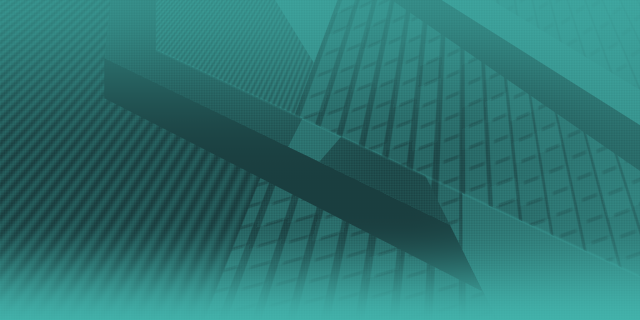
Write a Shadertoy shader that draws this background.

```glsl
// Teal duotone of tower facades seen from below, crossed by two dark beams.
// Half planes cut the beams; facade ribs fan out from one vanishing point;
// haze brightens the rim and a fine dot mesh covers the lit surfaces.

const vec3 SHADOW = vec3(0.10, 0.235, 0.24);
const vec3 LIGHT = vec3(0.26, 0.70, 0.67);
const vec2 VANISH = vec2(1.445, 2.042);
const float RIB_STEP = 0.0525;
const float TAU = 6.28318;

float hash(vec2 p) {
    return fract(sin(dot(p, vec2(127.1, 311.7))) * 43758.5453);
}

// Signed distance to the line a-b, positive on the left of its direction
float side(vec2 p, vec2 a, vec2 b) {
    vec2 d = normalize(b - a);
    return d.x * (p.y - a.y) - d.y * (p.x - a.x);
}

float cover(float d, float px) {
    return clamp(0.5 + d / px, 0.0, 1.0);
}

// Soft line centred on each whole number of u
float ribs(float u, float halfWidth, float blur) {
    float d = abs(fract(u + 0.5) - 0.5);
    return 1.0 - smoothstep(halfWidth - blur, halfWidth + blur, d);
}

// Wide bays with dark ribs, slanted ledges and uneven panels
float bayFacade(vec2 p, float fan, float px) {
    float u = fan / RIB_STEP;
    float blur = px / (RIB_STEP * (VANISH.y - p.y));
    float column = floor(u);
    float across = fract(u);
    float row = p.y * 15.0 - across * 0.45 + hash(vec2(column, 3.0));
    float ledge = ribs(row, 0.09, 15.0 * px);
    ledge *= smoothstep(0.2, 0.35, across) * (1.0 - smoothstep(0.75, 0.95, across));
    float panel = 0.36 + 0.10 * (hash(vec2(column, floor(row))) - 0.5);
    float rib = ribs(u, mix(0.13, 0.05, smoothstep(1.3, 1.7, p.x)), blur);
    return panel - 0.16 * ledge - 0.25 * rib;
}

// Narrow continuous louvres
float louvres(float fan, float spacing, float base) {
    return base + 0.11 * sin(TAU * fan / spacing);
}

// Haze along the top, bottom and right of the canvas
float haze(vec2 p) {
    float top = 0.64 * pow(smoothstep(0.42, 1.04, p.y), 1.3);
    float bottom = pow(1.0 - smoothstep(-0.03, 0.34, p.y), 1.25);
    float right = 0.34 * smoothstep(1.25, 2.1, p.x);
    return 1.0 - (1.0 - top) * (1.0 - bottom) * (1.0 - right);
}

void mainImage(out vec4 fragColor, in vec2 fragCoord) {
    float px = 1.0 / iResolution.y;
    vec2 p = fragCoord / iResolution.xy * vec2(2.0, 1.0);
    float fan = (p.x - VANISH.x) / (VANISH.y - p.y);

    // Main beam lines
    float aboveTop = side(p, vec2(0.487, 0.844), vec2(1.445, 0.396));
    float aboveRidge = side(p, vec2(0.326, 0.818), vec2(1.406, 0.297));
    float aboveBase = side(p, vec2(0.326, 0.693), vec2(1.367, 0.161));
    float pastEnd = side(p, vec2(1.51, 0.089), vec2(1.406, 0.297)) * -1.0;
    float pastCorner = side(p, vec2(0.326, 0.818), vec2(0.346, 1.0)) * -1.0;

    // Facades behind the beams
    float tone = bayFacade(p, fan, px);
    float mesh = 1.0;
    float leftWall = cover(-0.395 - fan, px);
    tone = mix(tone, louvres(fan, 0.026, 0.15), leftWall);
    float inner = cover(min(min(aboveTop, p.x - 0.487), -0.375 - fan), px);
    tone = mix(tone, louvres(fan, 0.013, 0.28), inner);
    float sky = min(side(p, vec2(0.969, 0.823), vec2(0.86, 1.0)) * -1.0, -0.375 - fan);
    tone = mix(tone, 0.55, cover(min(sky, p.y - 0.8), px));

    // Main beam: upright and lit top, then the shadowed front
    float topFace = min(min(aboveRidge, pastCorner), max(-aboveTop, 0.487 - p.x));
    topFace = cover(min(topFace, -pastEnd), px);
    tone = mix(tone, 0.15 + 0.03 * sin(p.x * 9.0), topFace);
    float patchEdge = side(p, vec2(0.90, 0.54), vec2(0.945, 0.63)) * -1.0;
    float patchEnd = side(p, vec2(1.0, 0.497), vec2(1.068, 0.575));
    tone = mix(tone, 0.43, topFace * cover(min(patchEdge, patchEnd), px));
    float front = min(min(-aboveRidge, aboveBase), min(p.x - 0.326, -pastEnd));
    front = cover(front, px);
    tone = mix(tone, 0.02, front);
    mesh *= 1.0 - 0.95 * front;

    // Pale slab beyond the end of the main beam
    float slab = cover(min(min(-aboveTop, pastEnd), p.x - 1.445), px);
    tone = mix(tone, 0.43, slab);
    float rim = (1.0 - smoothstep(0.0, 1.5 * px + 0.002, abs(aboveTop)));
    tone += 0.13 * rim * cover(p.x - 0.487, px);

    // Upper right beam with its pale edge and the wall above it
    float underside = side(p, vec2(1.224, 1.0), vec2(2.0, 0.466));
    float edge = side(p, vec2(1.38, 1.0), vec2(2.0, 0.609));
    float wall = side(p, vec2(1.536, 1.0), vec2(2.0, 0.719));
    tone = mix(tone, 0.10, cover(underside, px));
    tone = mix(tone, 0.58, cover(edge, px));
    tone = mix(tone, bayFacade(p, fan, px) * 0.5 + 0.34, cover(wall, px));

    // Haze and dot mesh
    float fog = haze(p);
    tone = mix(tone, 1.0, fog);
    vec2 dots = sin(TAU * p * 128.0);
    tone += 0.035 * mesh * (1.0 - 0.7 * fog) * (dots.x + dots.y);
    fragColor = vec4(mix(SHADOW, LIGHT, clamp(tone, 0.0, 1.0)), 1.0);
}
```
